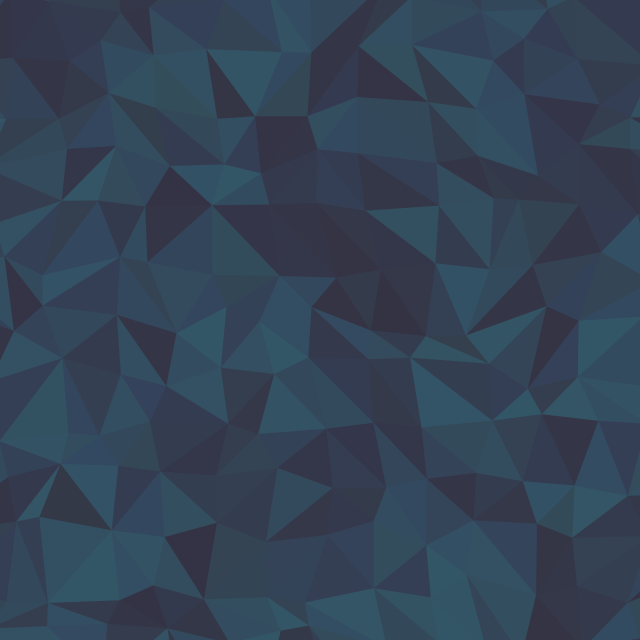
A WebGL 1 fragment shader for this background:

```glsl
precision highp float;

uniform vec2 u_resolution;

#define CELLS 12.0
#define JITTER 0.31
#define EDGE_PIXELS 1.0
#define DARK vec3(0.204, 0.198, 0.266)
#define TEAL vec3(0.200, 0.338, 0.402)
#define BLUE_LOW -0.012
#define BLUE_HIGH 0.028

vec2 hash22(vec2 p) {
    vec3 q = fract(p.xyx * vec3(0.1031, 0.1030, 0.0973));
    q += dot(q, q.yzx + 33.33);
    return fract((q.xx + q.yz) * q.zy);
}

float cross2(vec2 a, vec2 b) {
    return a.x * b.y - a.y * b.x;
}

// Mesh corner: a lattice point pushed off its place
vec2 meshPoint(vec2 lattice) {
    return lattice + JITTER * (2.0 * hash22(lattice + 57.0) - 1.0);
}

// Distance from p to the line a-b, positive on its left
float lineDistance(vec2 p, vec2 a, vec2 b) {
    return cross2(normalize(b - a), p - a);
}

// Smoothed inside test for a counter-clockwise triangle
float triangleCoverage(vec2 p, vec2 a, vec2 b, vec2 c, float edge) {
    float inside = min(lineDistance(p, a, b),
                       min(lineDistance(p, b, c), lineDistance(p, c, a)));
    return clamp(0.5 + inside / edge, 0.0, 1.0);
}

// Flat facet tone from dark to teal, with mid tones leaning blue
vec3 facetColor(vec2 id) {
    vec2 h = hash22(id);
    vec3 tone = mix(DARK, TEAL, h.x);
    tone.b += mix(BLUE_LOW, BLUE_HIGH, h.y) * 4.0 * h.x * (1.0 - h.x);
    return tone;
}

// Smaller of the two signed areas left by cutting a quad along a-c
float smallerHalf(vec2 a, vec2 b, vec2 c, vec2 d) {
    return min(cross2(b - a, c - a), cross2(c - a, d - a));
}

void main() {
    vec2 p = CELLS * gl_FragCoord.xy / u_resolution.y;
    float edge = EDGE_PIXELS * CELLS / u_resolution.y;
    vec2 home = floor(p);
    vec4 sum = vec4(0.0);

    // Blend the facets of the nearby quads by coverage
    for (int j = -1; j <= 1; j++) {
        for (int i = -1; i <= 1; i++) {
            vec2 cell = home + vec2(float(i), float(j));
            vec2 a = meshPoint(cell);
            vec2 b = meshPoint(cell + vec2(1.0, 0.0));
            vec2 c = meshPoint(cell + vec2(1.0, 1.0));
            vec2 d = meshPoint(cell + vec2(0.0, 1.0));

            // Cut along the diagonal that avoids slivers and overlaps
            if (smallerHalf(a, b, c, d) < smallerHalf(b, c, d, a)) {
                vec2 first = a;
                a = b;
                b = c;
                c = d;
                d = first;
            }

            float lower = triangleCoverage(p, a, b, c, edge);
            float upper = triangleCoverage(p, a, c, d, edge);
            sum += lower * vec4(facetColor(cell + 211.0), 1.0);
            sum += upper * vec4(facetColor(cell + 419.0), 1.0);
        }
    }

    gl_FragColor = vec4(sum.rgb / max(sum.a, 0.0001), 1.0);
}
```
